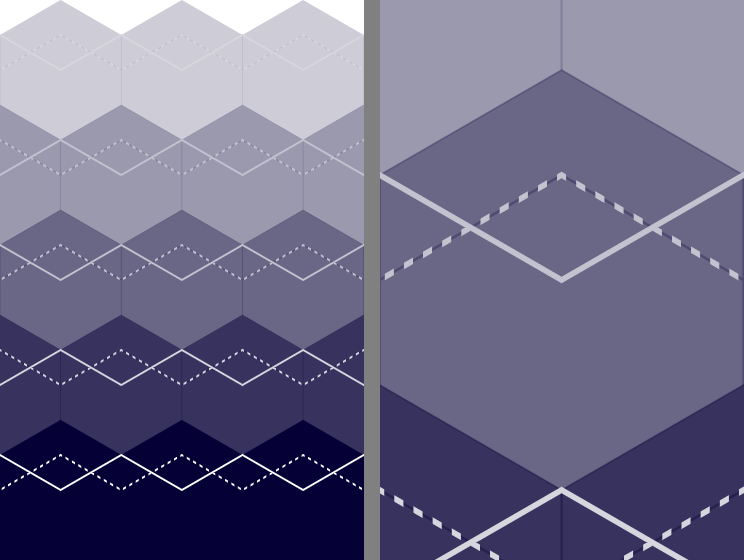
Left, the full canvas; right, a detail of the centre.
Reproduce this pattern procedurally as a WebGL 1 fragment shader.

```glsl
precision highp float;
// Staggered rows of hexagons that deepen from pale lilac to navy down the canvas.
// Each row is painted over the one above, then crossed by a dashed and a solid
// white zigzag; lengths are in hexagon sides, eight of them to the canvas height.
uniform vec2 u_resolution;

const float COS30 = 0.8660254;

float pixel; // size of one pixel in hexagon sides

// Antialiased coverage of the side where d is positive.
float cover(float d) {
  return clamp(d / pixel + 0.5, 0.0, 1.0);
}

// Coverage of a line of the given half width; stays faint below one pixel.
float stroke(float d, float halfWidth) {
  return cover(d + halfWidth) - cover(d - halfWidth);
}

// Evenly spaced dashes along a side, with one centred on the peak.
float dashes(float along) {
  float fromCentre = abs(fract(along * 9.5 + 0.5) - 0.5) / 9.5;
  return cover(0.025 - fromCentre);
}

void main() {
  pixel = 8.0 / u_resolution.y;
  vec2 p = vec2(gl_FragCoord.x, u_resolution.y - gl_FragCoord.y) * pixel;

  vec3 white = vec3(1.0);
  vec3 navy = vec3(0.02, 0.0, 0.21);
  vec3 color = white;

  for (int i = 0; i < 5; i++) {
    float row = float(i);
    float opacity = 0.2 * (row + 1.0);
    float y = p.y - 1.5 * row;

    // 0 at a hexagon's apex, 1 at its vertical sides; odd rows shift by half.
    float t = 2.0 * abs(fract(p.x / (2.0 * COS30) + 0.5 * row) - 0.5);

    // Signed distances to the sloping top and the two zigzags.
    float top = (y - 0.5 * t) * COS30;
    float dashed = (y - 0.5 - 0.5 * t) * COS30;
    float solid = (y - 1.0 + 0.5 * t) * COS30;

    // Hexagon fill
    vec3 fill = mix(white, navy, opacity);
    color = mix(color, fill, cover(top));

    // Hairline seams: top edge, upright sides, and beneath the dashes
    float seam = stroke(top, 0.004) * min(row, 1.0);
    seam = max(seam, stroke((1.0 - t) * COS30, 0.005) * cover(y - 0.5));
    seam = max(seam, stroke(dashed, 0.006));
    color = mix(color, navy, seam * 0.45 * opacity);

    // Zigzags
    float lines = stroke(dashed, 0.0135) * dashes(t);
    lines = max(lines, stroke(solid, 0.0135));
    color = mix(color, mix(fill, white, opacity), lines);
  }

  gl_FragColor = vec4(color, 1.0);
}
```
